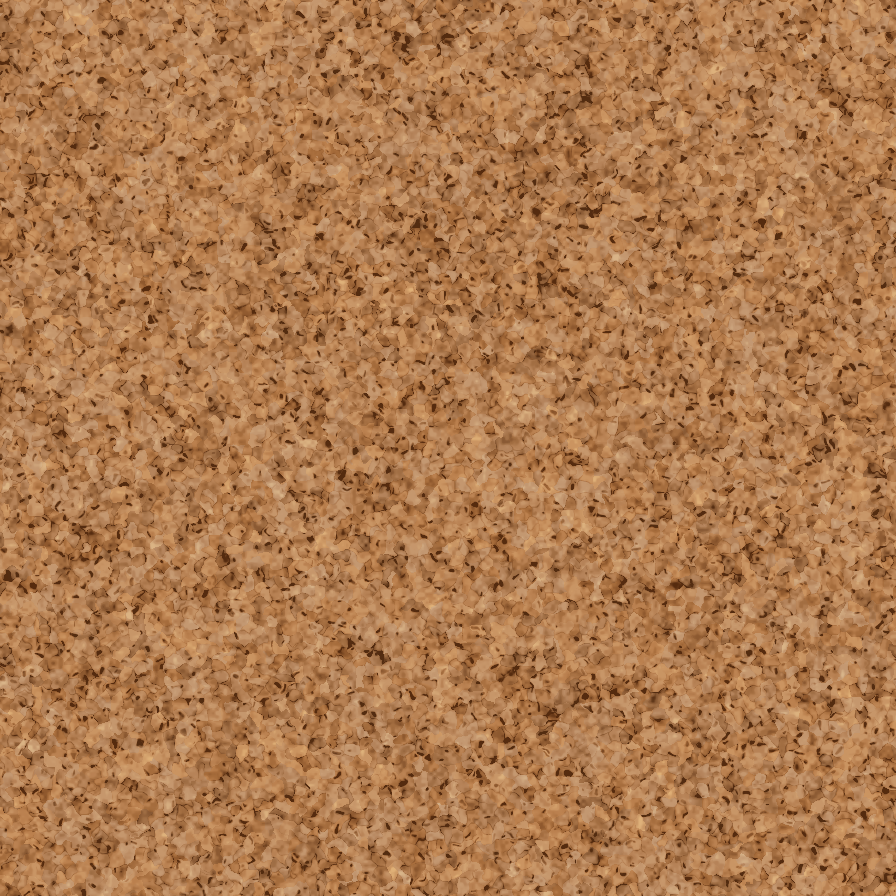
Give the GLSL for this texture, as a three.js fragment shader.

```glsl
// Pressed cork sheet: small irregular chips packed as a stretched, warped
// Voronoi pattern, each with its own tone, mottled by fine noise and broken
// by soft brown seams and tiny dark bark flecks.

#define GRAINS 82.0         // chips across the canvas
#define FLECK_CELLS 92.0    // fleck cells across the canvas
#define FLECK_SHARE 0.42    // part of the cells holding a fleck
#define CHIP_CONTRAST 0.54
#define MOTTLE 0.46
#define SEAM_DEPTH 0.30
#define BASE_TONE 0.66

varying vec2 vUv;

const vec3 BARK  = vec3(0.33, 0.17, 0.06);
const vec3 SHADE = vec3(0.55, 0.35, 0.19);
const vec3 BROWN = vec3(0.64, 0.43, 0.25);
const vec3 TAN   = vec3(0.72, 0.51, 0.33);
const vec3 PALE  = vec3(0.78, 0.59, 0.41);
const vec3 CREAM = vec3(0.86, 0.70, 0.50);

float hash(vec2 p) {
  vec3 q = fract(p.xyx * 0.1031);
  q += dot(q, q.yzx + 33.33);
  return fract((q.x + q.y) * q.z);
}

vec2 hash2(vec2 p) {
  return vec2(hash(p + 17.0), hash(p + 71.0));
}

float noise(vec2 p) {
  vec2 i = floor(p), f = fract(p);
  f = f * f * (3.0 - 2.0 * f);
  return mix(mix(hash(i), hash(i + vec2(1.0, 0.0)), f.x),
             mix(hash(i + vec2(0.0, 1.0)), hash(i + 1.0), f.x), f.y);
}

vec2 rotate(vec2 p, float angle) {
  float c = cos(angle), s = sin(angle);
  return vec2(c * p.x - s * p.y, s * p.x + c * p.y);
}

// Stretched Voronoi: xy = id of the nearest chip, z = distance to its seam
vec3 chips(vec2 p) {
  vec2 cell = floor(p), id = cell;
  float nearest = 9.0, second = 9.0;
  for (int y = -1; y <= 1; y++) {
    for (int x = -1; x <= 1; x++) {
      vec2 c = cell + vec2(float(x), float(y));
      vec2 d = rotate(p - c - hash2(c), 6.283 * hash(c + 5.0));
      float stretch = mix(1.0, 1.45, hash(c + 9.0));
      float dist = length(d * vec2(stretch, 1.0 / stretch));
      if (dist < nearest) {
        second = nearest;
        nearest = dist;
        id = c;
      } else {
        second = min(second, dist);
      }
    }
  }
  return vec3(id, second - nearest);
}

// Scattered dark slivers in any direction, from dots to short dashes
float flecks(vec2 p) {
  vec2 cell = floor(p);
  float cover = 0.0;
  for (int y = -1; y <= 1; y++) {
    for (int x = -1; x <= 1; x++) {
      vec2 c = cell + vec2(float(x), float(y));
      float present = step(hash(c + 131.0), FLECK_SHARE);
      vec2 d = rotate(p - c - hash2(c + 200.0), 6.283 * hash(c + 37.0));
      float size = hash(c + 53.0);
      float halfLength = 0.32 * size * size;
      d.x -= clamp(d.x, -halfLength, halfLength);
      float radius = mix(0.08, 0.17, hash(c + 91.0));
      float blot = 1.0 - smoothstep(radius - 0.08, radius + 0.11, length(d));
      cover = max(cover, present * blot * mix(0.45, 1.0, hash(c + 67.0)));
    }
  }
  return cover;
}

// Tone from 0 (bark) to above 1 (cream)
vec3 corkRamp(float t) {
  vec3 col = mix(BARK, SHADE, smoothstep(0.0, 0.22, t));
  col = mix(col, BROWN, smoothstep(0.22, 0.42, t));
  col = mix(col, TAN, smoothstep(0.42, 0.64, t));
  col = mix(col, PALE, smoothstep(0.64, 0.92, t));
  return mix(col, CREAM, smoothstep(0.98, 1.3, t));
}

void main() {
  // Ragged chip outlines
  vec2 wobble = vec2(noise(vUv * 150.0), noise(vUv * 150.0 + 400.0)) - 0.5;
  vec2 p = vUv * GRAINS + wobble * 0.6;
  vec3 chip = chips(p);
  float chipTone = hash(chip.xy + 301.0);
  float tint = hash(chip.xy + 403.0);

  // Mottling inside chips and faint drift over the sheet
  float fine = noise(vUv * 235.0 + 60.0) - 0.5;
  float medium = noise(vUv * 118.0 + 90.0) - 0.5;
  float drift = noise(vUv * 14.0) - 0.5;
  float seam = 1.0 - smoothstep(0.0, 0.22, chip.z);
  seam *= smoothstep(0.25, 0.75, noise(vUv * 95.0 + 700.0));

  float tone = BASE_TONE + CHIP_CONTRAST * (chipTone - 0.5)
             + MOTTLE * (fine + medium) + 0.14 * drift - SEAM_DEPTH * seam;
  tone -= 0.8 * flecks(vUv * FLECK_CELLS + wobble * 0.5);

  // Chips lean from warm orange to greyish brown
  vec3 lean = mix(vec3(1.02, 0.985, 0.92), vec3(0.98, 1.01, 1.09), tint);
  gl_FragColor = vec4(corkRamp(tone) * lean, 1.0);
}
```
